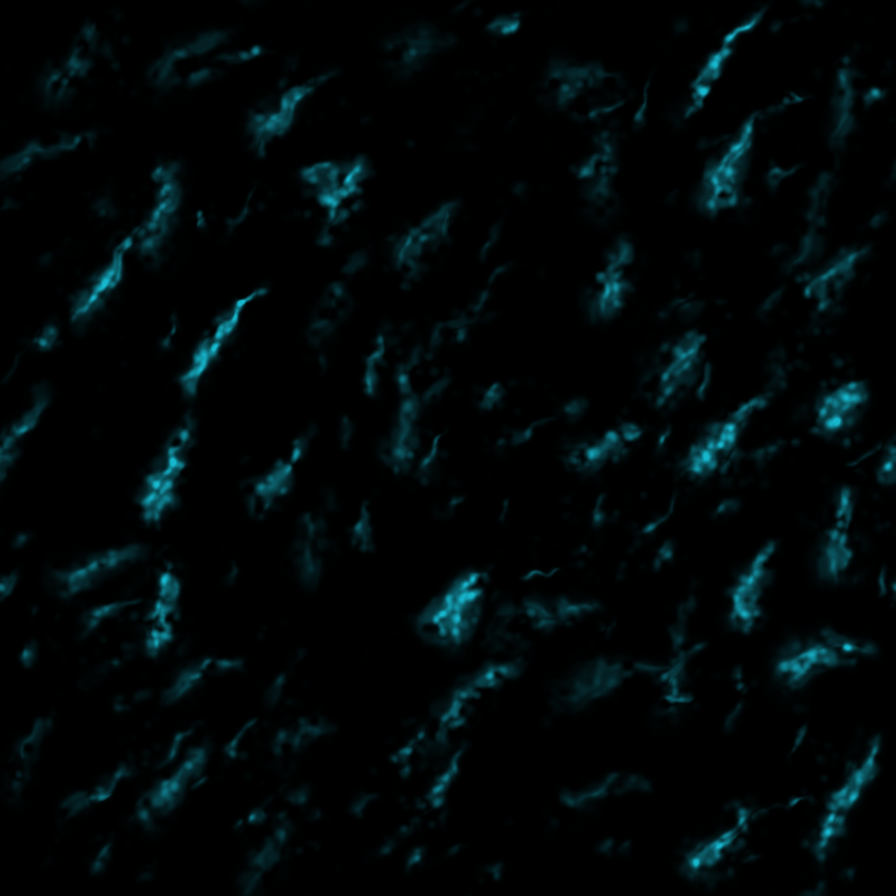
This texture is drawn by a WebGL 1 fragment shader. Its source:

```glsl
precision highp float;
uniform vec2 u_resolution;

const float STREAK_CELLS = 7.0;
const float WISP_CELLS = 13.0;
const float GRAIN_CELLS = 108.0;
const vec3 CYAN = vec3(0.11, 0.89, 1.0);

vec2 hash2(vec2 p) {
  vec2 k = vec2(dot(p, vec2(127.1, 311.7)), dot(p, vec2(269.5, 183.3)));
  return fract(sin(k) * 43758.5);
}

// Value noise that wraps after "cells" repeats
float wrapNoise(vec2 uv, float cells) {
  vec2 p = uv * cells;
  vec2 i = floor(p);
  vec2 f = fract(p);
  f = f * f * (3.0 - 2.0 * f);
  float a = hash2(mod(i, cells)).x;
  float b = hash2(mod(i + vec2(1.0, 0.0), cells)).x;
  float c = hash2(mod(i + vec2(0.0, 1.0), cells)).x;
  float d = hash2(mod(i + 1.0, cells)).x;
  return mix(mix(a, b, f.x), mix(c, d, f.x), f.y);
}

vec2 wrapWarp(vec2 uv, float cells) {
  return vec2(wrapNoise(uv, cells), wrapNoise(uv + 0.5, cells)) - 0.5;
}

// Soft cellular beads of mixed size; more of them light up as density rises
float beads(vec2 uv, float cells, float density) {
  vec2 p = uv * cells;
  vec2 base = floor(p);
  float sum = 0.0;
  for (int y = -1; y <= 1; y++) {
    for (int x = -1; x <= 1; x++) {
      vec2 cell = base + vec2(float(x), float(y));
      vec2 id = mod(cell, cells);
      vec2 traits = hash2(id + 213.0);
      vec2 away = (p - cell - hash2(id)) / mix(0.7, 1.0, traits.x);
      float falloff = max(0.0, 1.0 - dot(away, away));
      float lit = smoothstep(1.0 - density, 1.5 - density, traits.y);
      sum += falloff * falloff * lit;
    }
  }
  return sum;
}

// Bent, tapering stroke: x is its body, y its wider halo
vec2 streak(vec2 p, float angle, float reach, float width, float phase) {
  float c = cos(angle);
  float s = sin(angle);
  vec2 q = vec2(c * p.x + s * p.y, c * p.y - s * p.x);
  float t = q.x / reach;
  q.y += 0.17 * reach * (1.45 - angle) * t * t;
  float w = width * mix(1.05, 0.55, smoothstep(-0.5, 0.7, t));
  float across = q.y / w;
  float strands = 0.86 + 0.14 * sin(q.y * 420.0 + 2.0 * sin(q.x * 55.0 + phase));
  float fade = smoothstep(1.0, 0.35, abs(t));
  float body = exp(-across * across) * fade * strands;
  float halo = exp(-0.2 * across * across) * smoothstep(1.4, 0.5, abs(t));
  return vec2(body, halo);
}

// One random stroke per cell of a wrapping grid, sized by the cell
vec2 streakField(vec2 uv, float cells, float seed) {
  vec2 base = floor(uv * cells);
  vec2 field = vec2(0.0);
  for (int y = -1; y <= 1; y++) {
    for (int x = -1; x <= 1; x++) {
      vec2 cell = base + vec2(float(x), float(y));
      vec2 id = mod(cell, cells) + seed;
      vec2 center = (cell + 0.1 + 0.8 * hash2(id)) / cells;
      vec2 form = hash2(id + 20.0);
      vec2 look = hash2(id + 56.0);
      float angle = mix(0.25, 1.45, form.x);
      float reach = mix(0.34, 0.72, form.y) / cells;
      float width = mix(0.065, 0.115, look.x) * mix(1.4, 0.9, form.y) / cells;
      float strength = mix(0.25, 1.0, look.y);
      vec2 stroke = streak(uv - center, angle, reach, width, 6.28 * look.x);
      field = max(field, stroke * strength);
    }
  }
  return field;
}

void main() {
  vec2 uv = gl_FragCoord.xy / u_resolution;

  // Large strokes and faint small wisps with ragged outlines
  vec2 warped = uv + 0.016 * wrapWarp(uv, 26.0) + 0.010 * wrapWarp(uv, 71.0);
  float patches = 0.5 * wrapNoise(uv, 13.0) + 0.5 * wrapNoise(uv, 37.0);
  vec2 wisps = streakField(warped, WISP_CELLS, 101.0);
  wisps *= 0.75 * smoothstep(0.4, 0.75, patches);
  vec2 field = max(streakField(warped, STREAK_CELLS, 11.0), wisps);

  // Stray beads around the strokes and in loose patches
  float haze = 0.28 * smoothstep(0.45, 0.85, patches);
  float density = clamp(0.85 * field.x + 0.24 * field.y + haze, 0.0, 1.0);
  float grain = beads(uv, GRAIN_CELLS, density);

  // Cloudy erosion breaks the glow into soft clumps
  float cloud = 0.45 * wrapNoise(uv, 43.0) + 0.55 * wrapNoise(uv, 97.0);
  float clumps = smoothstep(0.25, 0.75, cloud + 0.25 * field.x);
  float light = 0.56 * field.x * clumps + grain * (0.12 + 0.28 * field.x);

  gl_FragColor = vec4(CYAN * min(light, 0.8), 1.0);
}
```
